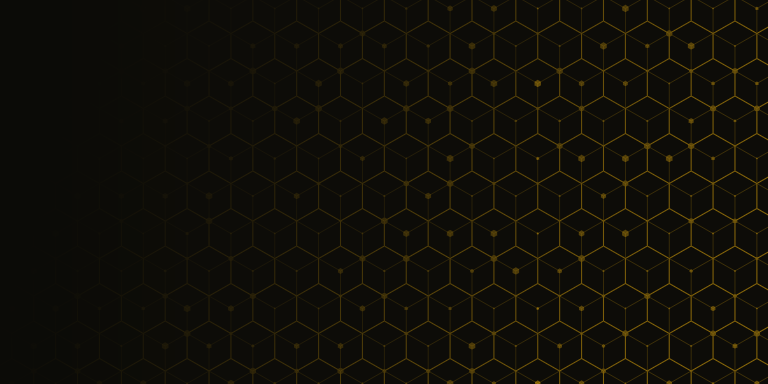
Reproduce this background procedurally as a Shadertoy shader.

```glsl
const float HEX_WIDTH = 0.11414;
const float ROOT3 = 1.7320508;

float hash(vec2 id) {
    vec3 v = fract(vec3(id.xyx) * vec3(0.1031, 0.1030, 0.0973));
    v += dot(v, v.yzx + 33.33);
    return fract((v.x + v.y) * v.z);
}

// Centre of the nearest hexagon in a pointy-top lattice of unit width
vec2 nearestCentre(vec2 g) {
    vec2 cell = vec2(1.0, ROOT3);
    vec2 a = cell * round(g / cell);
    vec2 b = cell * (floor(g / cell) + 0.5);
    return distance(g, a) < distance(g, b) ? a : b;
}

float hexRadius(vec2 d) {
    d = abs(d);
    return max(d.x, dot(d, vec2(0.5, 0.5 * ROOT3)));
}

float segmentDistance(vec2 d, vec2 tip) {
    return length(d - tip * clamp(dot(d, tip) / dot(tip, tip), 0.0, 1.0));
}

// Three inner edges that turn a hexagon into a cube
float spokeDistance(vec2 d, float size) {
    float slanted = segmentDistance(vec2(abs(d.x), d.y), size * vec2(0.5, 0.288675));
    float upright = segmentDistance(d, size * vec2(0.0, -0.57735));
    return min(slanted, upright);
}

float coverage(float signedDist, float px) {
    return clamp(0.5 - signedDist / px, 0.0, 1.0);
}

// Small cube of random size at each lattice point
float node(vec2 g, float seed, float px) {
    vec2 centre = nearestCentre(g);
    vec2 d = g - centre;
    float h = hash(round(centre * vec2(2.0, 2.0 / ROOT3)) + seed);
    float radius = mix(0.022, 0.075, smoothstep(0.3, 0.95, h));
    float body = coverage(hexRadius(d) - radius, px);
    float ribs = coverage(spokeDistance(d, 2.0 * radius) - 0.008, px);
    return body * (0.5 + 0.2 * ribs);
}

void mainImage(out vec4 fragColor, in vec2 fragCoord) {
    vec2 p = fragCoord / iResolution.y;
    float px = 1.0 / (iResolution.y * HEX_WIDTH);
    vec2 g = (p - vec2(0.7726, 0.4896)) * vec2(1.0, 1.0122) / HEX_WIDTH;
    vec2 d = g - nearestCentre(g);

    // Bright outlines and fainter cube edges
    float outline = coverage(0.5 - hexRadius(d) - 0.012, px);
    float spokes = coverage(spokeDistance(d, 1.0) - 0.009, px);
    float ink = max(0.72 * outline, 0.32 * spokes);

    // Nodes at the cube centres and at the lower junctions
    float centres = node(g, 17.0, px);
    float junctions = node(g + vec2(0.0, 0.57735), 53.0, px);
    float column = 1.0 - smoothstep(0.008, 0.012, abs(p.x - 1.399));
    ink = max(ink, max(centres * (1.0 + 0.5 * column), junctions));

    // Slanted fade from the dark upper left to the right
    float fade = smoothstep(-0.15, 1.9, p.x - 0.42 * p.y);

    vec3 night = mix(vec3(0.043, 0.042, 0.026), vec3(0.052, 0.048, 0.030), smoothstep(0.0, 0.6, p.x));
    vec3 gold = vec3(0.72, 0.54, 0.04);
    fragColor = vec4(mix(night, gold, ink * fade), 1.0);
}
```
